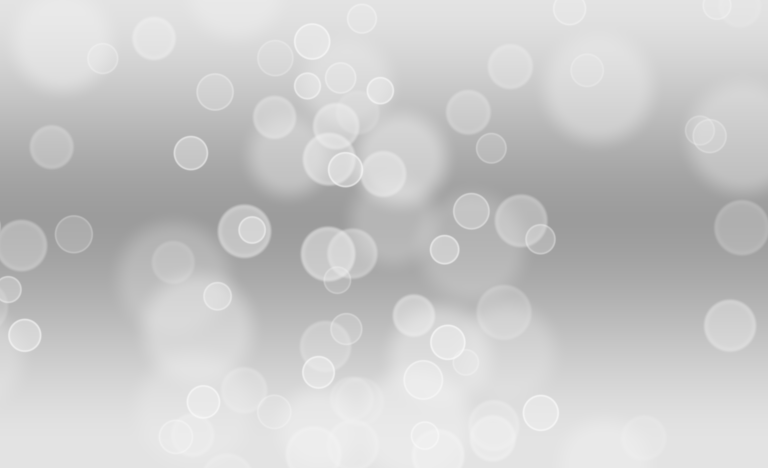
A Shadertoy shader for this background:

```glsl
vec4 hash4(float n) {
    vec4 p = fract(n * vec4(0.1031, 0.1030, 0.0973, 0.1099));
    p += dot(p, p.wzxy + 33.33);
    return fract((p.xxyz + p.yzzw) * p.zywx);
}

// Scattered discs, denser towards the middle columns
float addDiscs(float shade, vec2 uv, float aspect, int count, float seed,
               vec2 radii, vec2 opacity, float blur, float rimWidth, float rimGain) {
    for (int i = 0; i < count; i++) {
        float id = float(i);
        vec4 rnd = hash4(id * 7.31 + seed);

        // Jittered low-discrepancy placement
        vec2 cell = fract(id * vec2(0.7549, 0.5698) + seed * 0.137 + 0.22 * rnd.xy);
        float u = cell.x - 0.5;
        vec2 center = vec2(aspect * (0.46 + u * (0.58 + 1.9 * u * u)), cell.y * 1.06 - 0.03);

        float radius = mix(radii.x, radii.y, rnd.z);
        float dist = length(uv - center);
        float alpha = mix(opacity.x, opacity.y, rnd.w);

        // Translucent body, then a thin brighter rim
        float body = 1.0 - smoothstep(radius - blur, radius + blur, dist);
        float rimPos = (dist - radius + rimWidth) / rimWidth;
        float rim = exp(-rimPos * rimPos) * rimGain * alpha;
        shade = mix(shade, 0.945, body * alpha);
        shade = mix(shade, 1.0, rim);
    }
    return shade;
}

void mainImage(out vec4 fragColor, in vec2 fragCoord) {
    vec2 uv = fragCoord / iResolution.y;
    float aspect = iResolution.x / iResolution.y;
    float pixel = 1.0 / iResolution.y;

    // Light edges falling to a dark horizontal band
    float t = clamp(abs(uv.y - 0.53) / 0.47, 0.0, 1.0);
    float shade = mix(0.61, 0.89, mix(t, smoothstep(0.0, 1.0, t), 0.7));

    // Far blurred, middle soft and near crisp discs
    shade = addDiscs(shade, uv, aspect, 18, 3.0, vec2(0.08, 0.12), vec2(0.14, 0.52), 0.03, 0.02, 0.0);
    shade = addDiscs(shade, uv, aspect, 34, 17.0, vec2(0.045, 0.062), vec2(0.16, 0.48), 0.004, 0.005, 0.3);
    shade = addDiscs(shade, uv, aspect, 36, 41.0, vec2(0.027, 0.043), vec2(0.16, 0.5), pixel, max(0.0022, 0.7 * pixel), 0.95);

    fragColor = vec4(vec3(shade), 1.0);
}
```
